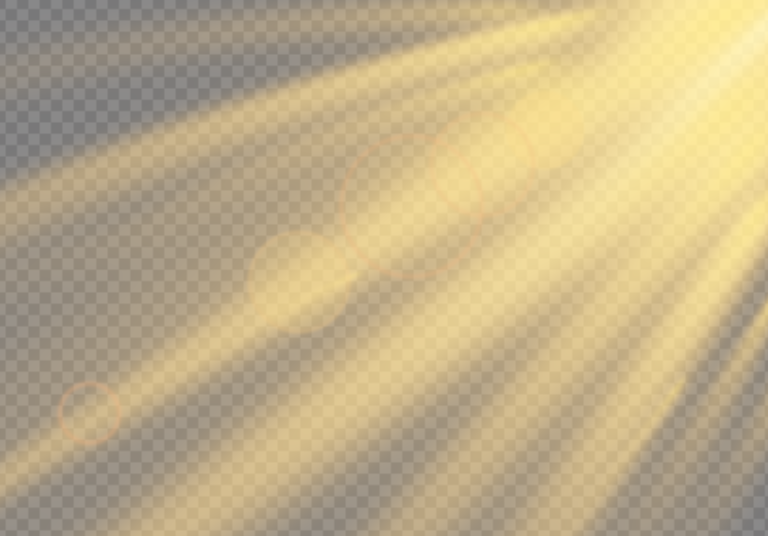
Give the GLSL for this background, as a Shadertoy shader.

```glsl
// Each beam runs from its bright end (xy) to its faint end (zw).
const vec4 beamLine[12] = vec4[12](
    vec4(1.152, 0.985, -0.11, 0.563), vec4(1.04, 0.98, 0.0, 0.86),
    vec4(1.05, 0.89, 0.28, 0.58),     vec4(1.487, 1.056, 0.0, 0.104),
    vec4(1.115, 0.888, 0.0, 0.22),    vec4(1.487, 0.888, 0.11, -0.15),
    vec4(1.468, 0.796, 0.688, -0.078), vec4(1.46, 0.665, 0.985, -0.04),
    vec4(1.283, 0.303, 1.05, -0.01),  vec4(1.468, 0.48, 1.19, 0.0),
    vec4(1.487, 0.312, 1.283, -0.04), vec4(0.68, 0.495, 0.43, 0.36));

// Near width, far width, strength, upper edge softness.
const vec4 beamShape[12] = vec4[12](
    vec4(0.028, 0.085, 1.7, 0.5),  vec4(0.025, 0.05, 0.5, 1.0),
    vec4(0.02, 0.06, 0.75, 0.6),   vec4(0.09, 0.035, 2.2, 0.9),
    vec4(0.11, 0.14, 0.65, 1.0),   vec4(0.085, 0.085, 2.4, 0.9),
    vec4(0.05, 0.085, 1.9, 0.8),   vec4(0.028, 0.085, 2.6, 0.9),
    vec4(0.01, 0.025, 0.6, 0.8),   vec4(0.015, 0.065, 0.9, 0.7),
    vec4(0.03, 0.05, 0.5, 1.0),    vec4(0.009, 0.02, 0.5, 0.8));

// Lens circles: centre, radius, fill.
const vec4 lensCircle[5] = vec4[5](
    vec4(0.167, 0.229, 0.06, 0.0), vec4(0.558, 0.474, 0.097, 0.22),
    vec4(0.768, 0.615, 0.136, 0.07), vec4(1.017, 0.757, 0.074, 0.35),
    vec4(0.9, 0.693, 0.1, 0.15));

// Returns the soft beam in x and its yellow core in y.
vec2 beam(vec2 p, vec4 line, vec4 shape) {
    vec2 span = line.zw - line.xy;
    vec2 axis = normalize(span);
    vec2 normal = vec2(axis.y, -axis.x);
    vec2 q = p - line.xy;
    float along = dot(q, axis) / length(span);
    float h = clamp(along, 0.0, 1.0);
    float bow = 0.13 * smoothstep(0.85, 0.95, normal.y) * h * (1.0 - h);
    float across = dot(q, normal) - bow;
    float width = mix(shape.x, shape.y, h);
    float side = across / (width * (across > 0.0 ? shape.w : 1.0));
    float fade = smoothstep(-0.01, 0.12, along);
    float soft = shape.z * exp(-side * side - 1.7 * max(along, 0.0));
    float core = exp(-3.0 * side * side - 9.0 * h) * min(shape.z, 1.0);
    return fade * vec2(soft, core);
}

// Warm ramp from grey through tan to pale gold.
vec3 warmRamp(float t) {
    return vec3(0.5 + 0.7 * t - 0.21 * t * t,
                0.5 + 0.42 * t,
                0.505 + 0.13 * t * t);
}

void mainImage(out vec4 fragColor, in vec2 fragCoord) {
    vec2 p = fragCoord / iResolution.y;
    float pixel = 1.0 / iResolution.y;

    // Broad diagonal haze and the corner glow
    vec2 fromLight = p - vec2(1.45, 1.02);
    float haze = dot(fromLight, vec2(-0.79, -0.61));
    float off = dot(fromLight, vec2(-0.61, 0.79)) / 0.38;
    float light = exp(-1.5 * max(haze, 0.0) - off * off);
    light += 2.2 * exp(-dot(fromLight, fromLight) / 0.06);

    // Beams
    float core = 0.0;
    for (int i = 0; i < 12; i++) {
        vec2 b = beam(p, beamLine[i], beamShape[i]);
        light += b.x;
        core += b.y;
    }
    float glow = 1.0 - exp(-light);
    vec3 color = warmRamp(glow);
    color = mix(color, vec3(1.0, 0.92, 0.43), 0.6 * min(core, 1.0));

    // White shaft into the corner
    vec2 shaft = beam(p, vec4(1.47, 0.99, 1.1, 0.62), vec4(0.02, 0.05, 0.5, 1.0));
    color = mix(color, vec3(1.0, 0.99, 0.85), shaft.x);

    // Checkerboard, smoothed at the cell edges
    vec2 cell = p * 47.3;
    vec2 wave = abs(fract(cell * 0.5) - 0.5) - 0.25;
    vec2 parity = clamp(wave / (47.3 * 0.5 * pixel), -1.0, 1.0);
    color += 0.032 * parity.x * parity.y * (1.0 - 0.75 * glow);

    // Lens circles with thin rims
    for (int i = 0; i < 5; i++) {
        vec4 c = lensCircle[i];
        float d = length(p - c.xy) - c.z;
        float disc = 1.0 - smoothstep(-0.006, 0.004, d);
        float rim = exp(-pow((d + 0.005) / 0.006, 2.0));
        color = mix(color, vec3(0.98, 0.86, 0.54), disc * c.w);
        color = mix(color, vec3(0.95, 0.7, 0.5), rim * max(0.0, 0.32 - c.w));
    }

    fragColor = vec4(clamp(color, 0.0, 1.0), 1.0);
}
```
